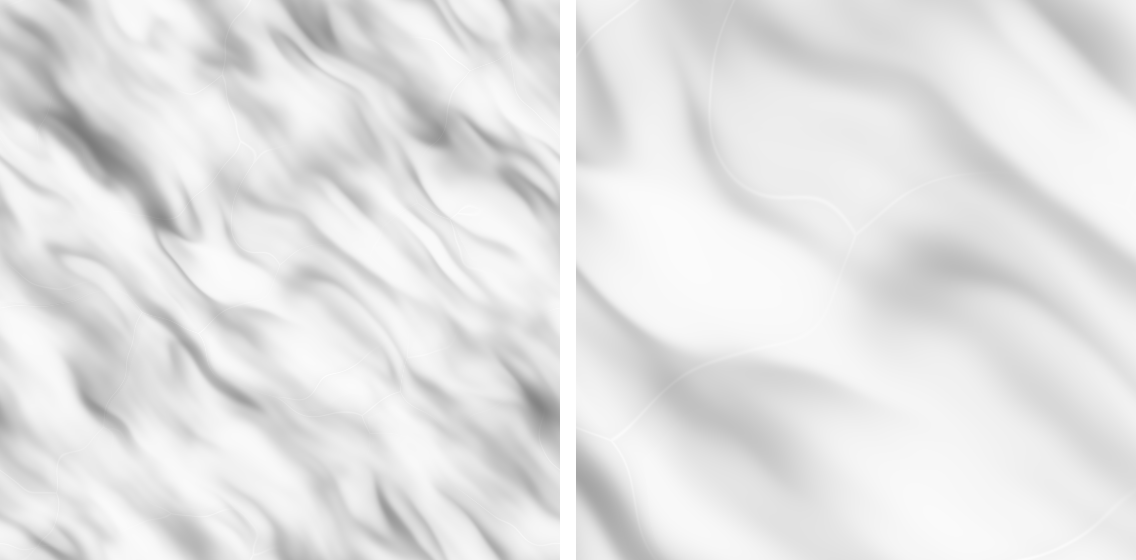
Left: the whole. Right: its middle third, enlarged.
This texture is drawn by a WebGL 2 fragment shader. Its source:

```glsl
#version 300 es
precision highp float;
precision highp int;
// Pale marble: soft grey veins running down to the right over cloudy white stone,
// crossed by hairline cracks. Diagonal wrapping gradient noise makes the veins and
// streaks, a warped cell pattern makes the cracks, and a soft curve sets the tone.

#define VEIN_DEPTH 1.7      // darkness of the veins
#define VEIN_SHARP 0.11     // vein falloff on the crisp side
#define VEIN_SOFT 0.20      // vein falloff on the blurred side
#define STREAK_AMOUNT 0.70  // broad diagonal shading
#define CLOUD_AMOUNT 0.30   // undirected mottling
#define WARP 0.04           // waviness of veins
#define CRACK_CELLS 5       // cells across the tile
#define CRACK_WIDTH 0.0014  // hairline half width
#define CRACK_LIGHT 0.03    // hairline brightness
#define WHITE 0.99          // brightest stone
#define TONE 0.097          // overall contrast

uniform vec2 u_resolution;
out vec4 stoneColor;

vec2 hash2(ivec2 cell, int seed) {
    uvec2 v = uvec2(cell) * 1664525u + uint(seed) * 747796u + 101391u;
    for (int i = 0; i < 2; i++) {
        v.x += v.y * 166453u;
        v.y += v.x * 166453u;
        v ^= v >> 16u;
    }
    return vec2(v & 65535u) / 65536.0;
}

// Period is columns, rows, and the sideways shift gained with each wrap of the rows
ivec2 wrapCell(ivec2 cell, ivec3 period) {
    int wraps = (cell.y + period.y * 16) / period.y - 16;
    cell -= wraps * period.zy;
    return ivec2((cell.x + period.x * 32) % period.x, cell.y);
}

float cornerSlope(ivec2 cell, ivec3 period, int seed, vec2 offset) {
    float angle = 6.28319 * hash2(wrapCell(cell, period), seed).x;
    return dot(vec2(cos(angle), sin(angle)), offset);
}

// Gradient noise that repeats after a whole number of cells
float noise(vec2 q, ivec3 period, int seed) {
    ivec2 c = ivec2(floor(q));
    vec2 f = fract(q);
    vec2 s = f * f * f * (f * (f * 6.0 - 15.0) + 10.0);
    float a = cornerSlope(c, period, seed, f);
    float b = cornerSlope(c + ivec2(1, 0), period, seed, f - vec2(1, 0));
    float d = cornerSlope(c + ivec2(0, 1), period, seed, f - vec2(0, 1));
    float e = cornerSlope(c + ivec2(1, 1), period, seed, f - vec2(1, 1));
    return mix(mix(a, b, s.x), mix(d, e, s.x), s.y);
}

float fbm(vec2 q, ivec3 period, int seed) {
    float sum = 0.0, gain = 1.0;
    for (int i = 0; i < 3; i++) {
        sum += gain * noise(q, period, seed + i);
        q *= 2.0;
        period *= 2;
        gain *= 0.4;
    }
    return sum;
}

// Diagonal coordinates: cells.x counts across the veins, cells.y along them
vec2 slant(vec2 p, ivec2 cells) {
    return vec2(cells) * vec2(p.x + p.y, p.x - p.y);
}

ivec3 slantPeriod(ivec2 cells) {
    return ivec3(2 * cells.x, cells.y, cells.x);
}

// Ridge along the zero line of diagonal noise, fading in and out
float vein(vec2 p, ivec2 cells, int seed) {
    float n = noise(slant(p, cells), slantPeriod(cells), seed);
    float ridge = n / (n > 0.0 ? VEIN_SOFT : VEIN_SHARP);
    ivec2 fadeCells = ivec2(5, 2);
    float fade = noise(slant(p, fadeCells), slantPeriod(fadeCells), seed + 1);
    return exp(-ridge * ridge) * smoothstep(-0.1, 0.3, fade);
}

// Distance to the border between the two nearest cell centres
float crackDistance(vec2 p) {
    vec2 q = p * float(CRACK_CELLS);
    vec2 nearest = vec2(9.0), second = vec2(9.0);
    for (int i = 0; i < 25; i++) {
        ivec2 cell = ivec2(floor(q)) + ivec2(i % 5, i / 5) - 2;
        vec2 r = vec2(cell) + hash2(wrapCell(cell, ivec3(CRACK_CELLS, CRACK_CELLS, 0)), 71) - q;
        if (dot(r, r) < dot(nearest, nearest)) { second = nearest; nearest = r; }
        else if (dot(r, r) < dot(second, second)) second = r;
    }
    float gap = dot(second, second) - dot(nearest, nearest);
    return 0.5 * gap / max(length(second - nearest), 0.001) / float(CRACK_CELLS);
}

void main() {
    vec2 p = gl_FragCoord.xy / u_resolution;
    ivec3 warpCells = ivec3(4, 4, 0), cloudCells = ivec3(6, 6, 0);
    ivec2 streakCells = ivec2(8, 2);
    vec2 bend = vec2(fbm(p * 4.0, warpCells, 11), fbm(p * 4.0, warpCells, 17));
    vec2 w = p + WARP * bend;

    // Stone relief, centred on zero with about unit spread
    float relief = STREAK_AMOUNT * 4.3 * fbm(slant(w, streakCells), slantPeriod(streakCells), 23);
    relief += CLOUD_AMOUNT * 4.3 * fbm(w * 6.0, cloudCells, 31);
    float veins = vein(w, ivec2(7, 2), 41) + vein(w, ivec2(11, 3), 47);
    relief -= VEIN_DEPTH * (veins - 0.33);
    relief = 4.0 * tanh(relief / 4.0);

    // Bright areas flatten out, dark ones fall off steadily
    float grey = WHITE - TONE * log(1.0 + exp(0.68 - 1.5 * relief));

    // Hairline cracks with a faint shadow, visible only in places
    float d = crackDistance(p + 0.12 * bend);
    float halfWidth = max(CRACK_WIDTH, 0.7 / u_resolution.y);
    float shown = smoothstep(-0.15, 0.2, noise(p * 4.0, warpCells, 61));
    grey += shown * CRACK_LIGHT * exp(-d * d / (halfWidth * halfWidth));
    grey -= shown * 0.02 * exp(-d / 0.012);
    stoneColor = vec4(vec3(clamp(grey, 0.0, 1.0)), 1.0);
}
```
